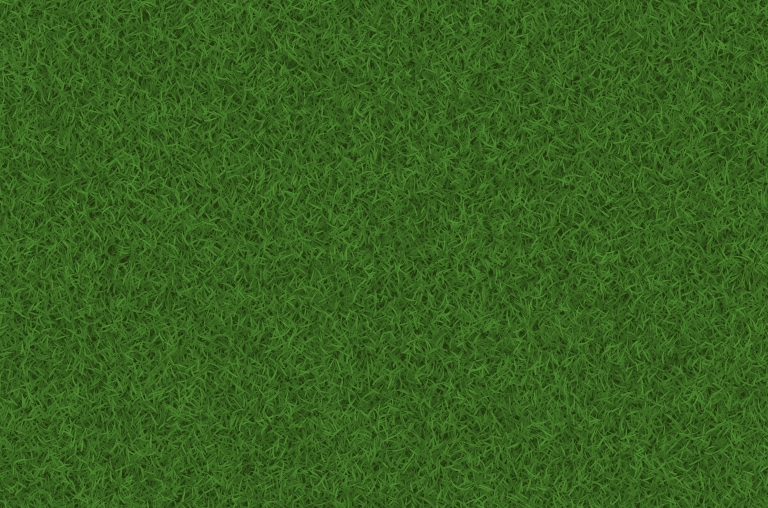
A WebGL 1 fragment shader for this texture:

```glsl
precision highp float;
uniform vec2 u_resolution;

const int LAYERS = 12;
const float CELLS = 56.0;         // grid cells per canvas height
const float HALF_WIDTH = 0.085;   // blade sizes are in cells
const float MIN_REACH = 0.5;
const float MAX_REACH = 0.9;
const float BEND = 0.7;
const float ANGLE_SPREAD = 2.7;   // radians around upright
const float DEEP_SHADE = 0.14;
const float TOP_SHADE = 0.66;
const float SHADE_VARIATION = 0.5;
const float TIP_GLOW = 0.09;
const float CLUMP_SCALE = 22.0;
const float CLUMP_AMOUNT = 0.09;
const vec3 SOIL = vec3(0.14, 0.20, 0.06);
const vec3 DARK_GREEN = vec3(0.12, 0.22, 0.05);
const vec3 LIGHT_GREEN = vec3(0.34, 0.60, 0.21);

vec4 hash4(vec3 p) {
  vec4 q = fract(p.xyzx * vec4(0.1031, 0.1030, 0.0973, 0.1099));
  q += dot(q, q.wzxy + 33.33);
  return fract((q.xxyz + q.yzzw) * q.zywx);
}

float valueNoise(vec2 p) {
  vec2 i = floor(p);
  vec2 f = fract(p);
  f = f * f * (3.0 - 2.0 * f);
  float a = hash4(vec3(i, 91.0)).x;
  float b = hash4(vec3(i + vec2(1.0, 0.0), 91.0)).x;
  float c = hash4(vec3(i + vec2(0.0, 1.0), 91.0)).x;
  float d = hash4(vec3(i + 1.0, 91.0)).x;
  return mix(mix(a, b, f.x), mix(c, d, f.x), f.y);
}

// Returns coverage of a curved, tapering blade and position from root to tip
vec2 blade(vec2 p, float angle, float reach, float bend, float pixel) {
  vec2 axis = vec2(cos(angle), sin(angle));
  vec2 q = vec2(dot(p, axis), dot(p, vec2(-axis.y, axis.x)));
  float along = q.x / reach;
  float slope = 2.0 * bend * q.x;
  float curve = bend * (q.x * q.x - 0.3 * reach * reach);
  float dist = (q.y - curve) / sqrt(1.0 + slope * slope);
  float width = HALF_WIDTH * (1.0 - 0.75 * smoothstep(-0.2, 1.0, along));
  float cover = clamp((dist + width) / pixel + 0.5, 0.0, 1.0)
              - clamp((dist - width) / pixel + 0.5, 0.0, 1.0);
  cover *= clamp((reach - abs(q.x)) / pixel + 0.5, 0.0, 1.0);
  return vec2(cover, clamp(along, -1.0, 1.0));
}

void main() {
  vec2 uv = gl_FragCoord.xy / u_resolution.y;
  float pixel = CELLS / u_resolution.y;
  float clump = (valueNoise(uv * CLUMP_SCALE) - 0.5) * CLUMP_AMOUNT;
  vec3 color = SOIL;

  // Stack the blades from the deep layers up to the lit ones
  for (int layer = 0; layer < LAYERS; layer++) {
    float level = float(layer);
    float depth = level / float(LAYERS - 1);
    vec2 p = uv * CELLS + level * vec2(7.37, 3.61) + 20.0;
    vec2 home = floor(p);
    for (int y = -1; y <= 1; y++) {
      for (int x = -1; x <= 1; x++) {
        vec2 cell = home + vec2(float(x), float(y));
        vec4 place = hash4(vec3(cell, level + 1.0));
        vec4 form = hash4(vec3(cell, level + 41.0));
        float angle = 1.5708 + (place.z - 0.5) * ANGLE_SPREAD;
        float reach = mix(MIN_REACH, MAX_REACH, place.w);
        float bend = (form.x - 0.5) * BEND;
        vec2 b = blade(p - cell - place.xy, angle, reach, bend, pixel);
        float shade = mix(DEEP_SHADE, TOP_SHADE, depth) + clump
                    + (form.y - 0.5) * SHADE_VARIATION + b.y * TIP_GLOW;
        vec3 green = mix(DARK_GREEN, LIGHT_GREEN, clamp(shade, 0.0, 1.1));
        color = mix(color, green, b.x);
      }
    }
  }
  gl_FragColor = vec4(color, 1.0);
}
```
